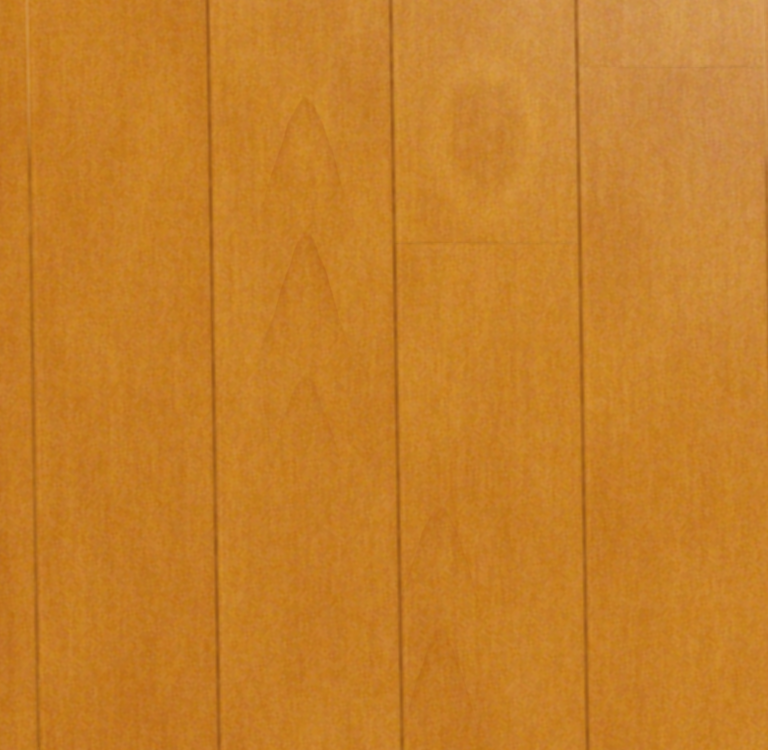
This texture is drawn by a Shadertoy shader. Its source:

```glsl
// Varnished honey-coloured floor: upright planks with thin grooves, faint joints and arched grain.

float hash(vec2 p) {
    vec3 q = fract(p.xyx * vec3(0.1031, 0.1030, 0.0973));
    q += dot(q, q.yzx + 33.33);
    return fract((q.x + q.y) * q.z);
}

float noise(vec2 p) {
    vec2 i = floor(p), f = fract(p);
    f = f * f * (3.0 - 2.0 * f);
    return mix(mix(hash(i), hash(i + vec2(1, 0)), f.x),
               mix(hash(i + vec2(0, 1)), hash(i + vec2(1, 1)), f.x), f.y);
}

float fbm(vec2 p) {
    float sum = 0.0, amp = 0.5;
    for (int i = 0; i < 4; i++) {
        sum += amp * noise(p);
        p = mat2(1.6, 1.2, -1.2, 1.6) * p + 17.3;
        amp *= 0.5;
    }
    return sum;
}

// Nested pointed arches below an apex; each has a soft dark rim that fades inwards
float arches(vec2 p, float spacing, float count) {
    float wobble = 0.025 * (fbm(p * vec2(50.0, 16.0)) - 0.47);
    float depth = -p.y - 3.4 * (sqrt(p.x * p.x + 0.0002) - 0.0141) + wobble;
    float ring = depth / spacing;
    float phase = fract(ring);
    float rim = smoothstep(0.0, 0.06, phase) * exp(-8.0 * phase);
    float reach = step(0.0, ring) * smoothstep(count, count * 0.4, ring);
    return rim * reach * smoothstep(0.075, 0.025, abs(p.x));
}

void mainImage(out vec4 fragColor, in vec2 fragCoord) {
    vec2 uv = fragCoord / iResolution.xy;
    float px = 1.0 / iResolution.y;

    // Plank coordinate: grooves lean slightly and widen towards the right
    float t = uv.x - 0.0352 - 0.015 * (1.0 - uv.y);
    float k = t / (0.2335 + 0.0067 * t);
    float plank = floor(k);
    float seam = floor(k + 0.5);
    float side = (k - seam) * 0.24;

    // End joints on the third and fourth planks
    float joint = plank == 2.0 ? 0.676 : plank == 3.0 ? 0.911 : 2.0;
    float above = smoothstep(-px, px, uv.y - joint);
    float board = plank + 7.0 * step(joint, uv.y);

    // Broad light, board tone and soft blotches
    float light = 0.28 + 0.28 * uv.x + 0.22 * uv.y;
    light += 0.10 * (hash(vec2(board + 3.0, 5.0)) - 0.5) + 0.10 * above;
    light += 0.65 * (fbm(uv * vec2(10.0, 6.0) + board * 11.0) - 0.47);
    light -= 0.2 * smoothstep(0.04, 0.0, uv.x);

    // Fine upright fibres and short pores
    light += 0.24 * (noise(uv * vec2(130.0, 8.0) + board * 31.0) - 0.5);
    light += 0.30 * (noise(uv * vec2(240.0, 50.0) + board * 13.0) - 0.5);

    // Arched figure on two planks
    float figure = arches(uv - vec2(0.398, 0.880), 0.187, 3.0);
    figure += 0.6 * arches(uv - vec2(0.573, 0.335), 0.17, 2.0);
    figure *= step(1.0, plank) * step(plank, 2.0);

    // Oval knot shadow with rings and a pale halo
    float oval = length((uv - vec2(0.630, 0.815)) / vec2(0.045, 0.075));
    oval += 0.5 * (fbm(uv * 22.0) - 0.47);
    float knot = smoothstep(1.2, 0.7, oval) * (0.24 + 0.07 * sin(oval * 17.0));
    knot -= 0.25 * exp(-16.0 * (oval - 1.4) * (oval - 1.4));
    light -= 0.85 * figure + knot * float(plank == 2.0);

    vec3 wood = mix(vec3(0.743, 0.445, 0.115), vec3(0.810, 0.542, 0.172), light);

    // Pale reflection held to the upper right
    float glare = smoothstep(1.10, 1.95, uv.x * 0.8 + uv.y + 0.1 * fbm(uv * 12.0));
    wood += vec3(0.005, 0.045, 0.16) * glare;

    // Speckle on a turned grid: brightness with red-green and blue shifts
    vec2 grid = mat2(0.8, 0.6, -0.6, 0.8) * uv * 180.0;
    wood += 0.040 * (noise(grid * 1.5) - 0.5);
    wood += vec3(0.022, -0.048, 0.0) * (fbm(grid * 0.7 + 41.0) - 0.47);
    wood.b += 0.08 * (noise(grid * 0.8 + 97.0) - 0.5);

    // Joint: a faint hairline with a pale lower lip
    float jointGap = uv.y - joint;
    float broken = 0.3 + 0.9 * noise(vec2(uv.x * 50.0, plank));
    wood *= 1.0 - 0.045 * broken * smoothstep(0.003 + px, 0.0, abs(jointGap));
    wood += 0.008 * smoothstep(0.005 + px, 0.0, abs(jointGap + 0.004));

    // Grooves: soft shade, brown core, worn pale near the top of the outer ones
    float outer = float(seam == 0.0 || seam == 4.0);
    float worn = outer * smoothstep(0.70, 0.95, uv.y + 0.2 * (noise(vec2(seam, uv.y * 30.0)) - 0.5));
    float core = smoothstep(0.0032 + px, 0.0, abs(side));
    float shade = smoothstep(0.008, 0.0, abs(side));
    float strength = (0.62 - 0.20 * outer) * (0.70 + 0.5 * noise(vec2(seam * 9.0, uv.y * 90.0)));
    wood *= 1.0 - 0.04 * shade * (1.0 - worn);
    wood = mix(wood, vec3(0.56, 0.30, 0.06), core * strength * (1.0 - worn));
    wood = mix(wood, vec3(0.84, 0.63, 0.36), core * worn * 0.45);
    wood += 0.015 * smoothstep(0.004, 0.0, abs(side - 0.007));

    fragColor = vec4(clamp(wood, 0.0, 1.0), 1.0);
}
```
